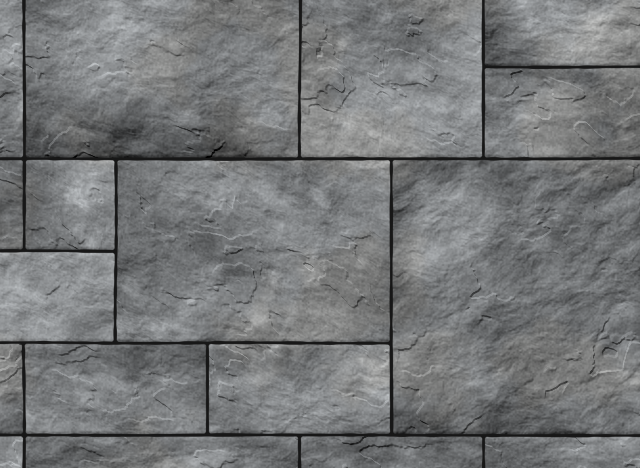
This texture is drawn by a WebGL 1 fragment shader. Its source:

```glsl
precision highp float;
uniform vec2 u_resolution;

#define MODULES 5.09      // stone modules per canvas height
#define COLUMNS 8.0       // wall width in modules
#define GAP 0.012         // half width of a joint
#define BASE_TONE 0.495
#define BLOTCH 0.40       // strength of broad stains
#define RELIEF 0.72       // strength of surface lighting
#define LEDGE 0.30        // height of cleft steps
#define GRAIN 0.07
#define LIGHT vec2(-0.5, 0.86)

float hash(vec2 p) {
  vec3 q = fract(p.xyx * 0.1031);
  q += dot(q, q.yzx + 33.33);
  return fract((q.x + q.y) * q.z);
}

float noise(vec2 p) {
  vec2 i = floor(p), f = fract(p);
  f = f * f * f * (f * (f * 6.0 - 15.0) + 10.0);
  vec2 e = vec2(0.0, 1.0);
  return mix(mix(hash(i), hash(i + e.yx), f.x),
             mix(hash(i + e.xy), hash(i + e.yy), f.x), f.y);
}

float fbm(vec2 p) {
  float sum = 0.0, amp = 0.533;
  for (int i = 0; i < 4; i++) {
    sum += amp * noise(p);
    p = mat2(1.6, 1.2, -1.2, 1.6) * p + 7.3;
    amp *= 0.5;
  }
  return sum;
}

// Split a course into stones until the one holding g is small enough
void findStone(vec2 g, out vec2 lo, out vec2 hi) {
  vec2 course = g.y < 1.0 ? vec2(0.0, 1.0) : g.y < 4.0 ? vec2(1.0, 4.0) : vec2(4.0, 6.0);
  lo = vec2(0.0, course.x);
  hi = vec2(COLUMNS, course.y);
  for (int i = 0; i < 7; i++) {
    vec2 size = hi - lo;
    bool leftEnd = lo.x < 0.5 && hi.y > 3.5 && hi.y < 4.5;
    bool rightEnd = hi.x > COLUMNS - 0.5 && size.y > 1.5;
    bool pairEnd = abs(size.x - 2.0) < 0.5 && (leftEnd || rightEnd);
    if (max(size.x, size.y) < 3.5 && !pairEnd) break;
    if (size.x > 1.7 * size.y) {
      float thinEnd = step(lo.x, 0.5) * step(size.x, 6.0);
      float cut = lo.x + max(1.0, floor(0.5 * size.x + 0.4 * size.y - thinEnd));
      if (g.x < cut) hi.x = cut; else lo.x = cut;
    } else {
      float cut = lo.y + 1.0;
      if (g.y < cut) hi.y = cut; else lo.y = cut;
    }
  }
}

// Height of split slate: roughness plus short, ragged ledges
float slateHeight(vec2 p) {
  vec2 warped = p + 0.22 * vec2(fbm(p * 2.0), fbm(p * 2.0 + 17.0));
  float rough = fbm(warped * vec2(4.5, 6.5));
  float layer = 5.0 * fbm(warped * vec2(1.1, 1.9) + 3.0) + 1.2 * rough;
  float f = fract(layer);
  float broken = smoothstep(0.48, 0.78, noise(p * vec2(2.2, 3.2) + 5.0));
  return rough + LEDGE * broken * (smoothstep(0.0, 0.14, f) - f);
}

void main() {
  vec2 g = gl_FragCoord.xy / u_resolution.y * MODULES + vec2(0.74, 0.64);
  float pixel = MODULES / u_resolution.y;
  g += 0.016 * (vec2(noise(g * 0.9), noise(g * 0.9 + 31.0)) - 0.5);

  vec2 lo, hi;
  findStone(g, lo, hi);
  float seed = hash(lo * 3.7 + hi * 1.3 + 2.0);
  float seed2 = hash(hi * 5.1 + lo * 2.9 + 9.0);

  // Stone outline with small chips and rounded corners
  float chips = 0.008 * noise(g * 9.0);
  vec2 q = abs(g - 0.5 * (lo + hi)) - 0.5 * (hi - lo) + GAP + 0.03;
  float edge = length(max(q, 0.0)) + min(max(q.x, q.y), 0.0) - 0.03 + chips;

  // Surface lighting, with the cleft turned differently on each stone
  float angle = mix(-0.9, 0.45, seed);
  float c = cos(angle), s = sin(angle);
  mat2 turn = mat2(c, -s, s, c);
  vec2 p = turn * g + 40.0 * vec2(seed, seed2);
  float slope = slateHeight(p) - slateHeight(p + turn * LIGHT * 0.02);
  float shade = clamp(RELIEF * slope * (slope > 0.0 ? 0.85 : 1.1), -0.26, 0.11);

  // Stains, pale scuffs and grain
  float stain = fbm(g * 0.95 + 23.0 * seed2);
  float scuff = smoothstep(0.54, 0.78, fbm(p * vec2(3.0, 5.0) + 11.0));
  float tone = BASE_TONE + 0.08 * (seed2 - 0.5) + BLOTCH * (stain - 0.5);
  tone += shade + 0.08 * scuff + GRAIN * (noise(g * 48.0) - 0.5);

  // Weathered borders: sooty margin, lit top arris, shaded foot
  tone -= 0.13 * seed * smoothstep(-0.45, 0.0, edge) * smoothstep(0.35, 0.65, fbm(g * 1.7));
  tone += 0.09 * smoothstep(0.075, 0.03, hi.y - g.y) * noise(g * 5.0);
  tone -= 0.10 * smoothstep(0.06, 0.02, g.y - lo.y);

  vec3 coolTint = vec3(0.98, 1.0, 1.015);
  vec3 warmTint = vec3(1.005, 1.0, 0.98);
  vec3 stone = tone * mix(coolTint, warmTint, 0.6 * smoothstep(0.52, 0.7, fbm(g * 1.2 + 60.0)));
  vec3 joint = vec3(0.09);
  float cover = smoothstep(0.75 * pixel, -0.75 * pixel, edge);
  gl_FragColor = vec4(clamp(mix(joint, stone, cover), 0.0, 1.0), 1.0);
}
```
